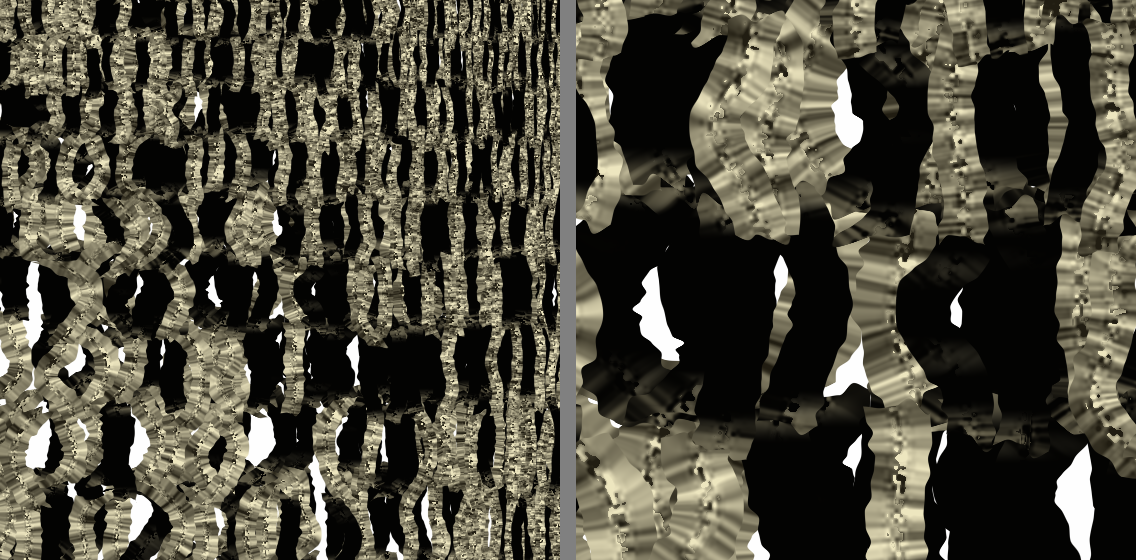
Left: the whole. Right: its middle third, enlarged.
A Shadertoy shader for this pattern:

```glsl
const vec3 INK = vec3(0.012, 0.011, 0.006);
const vec3 UMBER = vec3(0.13, 0.115, 0.07);
const vec3 CREAM = vec3(0.93, 0.90, 0.75);
const float ROW_HEIGHT = 0.155;

float hash(vec2 p) {
    vec3 q = fract(p.xyx * vec3(0.1031, 0.1030, 0.0973));
    q += dot(q, q.yzx + 33.33);
    return fract((q.x + q.y) * q.z);
}

float noise(vec2 p) {
    vec2 i = floor(p), f = fract(p);
    f = f * f * (3.0 - 2.0 * f);
    return mix(mix(hash(i), hash(i + vec2(1, 0)), f.x),
               mix(hash(i + vec2(0, 1)), hash(i + vec2(1, 1)), f.x), f.y);
}

// One-dimensional noise, independent for each seed
float stripes(float x, float seed) {
    float i = floor(x), f = fract(x);
    return mix(hash(vec2(i, seed)), hash(vec2(i + 1.0, seed)), f * f * (3.0 - 2.0 * f));
}

// Small features toward the right and the top
float crowding(vec2 p) {
    return smoothstep(0.25, 0.95, 0.75 * p.x * p.x + 0.85 * p.y);
}

// Cream pleats on both sides of a grainy seam
float pleatTone(float along, float across, float width, float seed) {
    float grain = noise(vec2(across, along) / 0.0028 + seed);
    float side = step(0.0, across + (grain - 0.5) * 0.014);
    float pitch = mix(0.0045, 0.009, smoothstep(0.015, 0.06, width));
    float broad = stripes(along / pitch, seed + 17.0 * side);
    float fine = stripes(along / (0.36 * pitch), seed + 5.0 + 23.0 * side);
    float tone = 0.5 + 1.15 * (0.62 * broad + 0.38 * fine - 0.5);
    float seam = exp(-across * across / 0.00004);
    return tone + 0.9 * (grain - 0.5) * seam + 0.08 * (side - 0.5);
}

// One bent strip; local.x in column widths, local.y in row heights
vec4 ribbon(vec2 local, vec2 cell, float halfWidth, float bendSize, float darkChance,
            float seed, float pixel) {
    float s = local.y;
    float bend = bendSize * (2.0 * hash(vec2(seed, 1.7)) - 1.0);
    float waveSize = 0.22 * hash(vec2(seed, 2.3));
    float waveRate = mix(5.0, 10.0, hash(vec2(seed, 3.1)));
    float phase = s * waveRate + 6.283 * hash(vec2(seed, 4.9));

    // Centre line, its slope and the coordinates that follow it
    float center = bend * (4.0 * s * s - 0.5) + waveSize * sin(phase);
    float slope = (8.0 * bend * s + waveSize * waveRate * cos(phase)) * cell.x / cell.y;
    float stretch = 1.0 + slope * slope;
    float offset = (local.x - center) * cell.x;
    float across = offset / sqrt(stretch);
    float along = s * cell.y + slope * offset / stretch;

    // Uneven outline with frayed ends
    float fray = stripes(along / 0.008, seed + 41.0 + 9.0 * step(0.0, across));
    float sideDist = abs(across) - halfWidth * cell.x * (0.85 + 0.3 * fray);
    float fringe = stripes(across / 0.009, seed + 67.0);
    float endDist = (abs(s) - 0.54 - 0.10 * fringe) * cell.y;
    float dist = max(sideDist, endDist);
    if (dist > pixel) return vec4(0.0);

    // Light falls off toward the ends and on steep bends
    float turned = max(smoothstep(0.40, 0.56, abs(s)), smoothstep(0.55, 1.1, abs(slope)));
    float tone = pleatTone(along, across, cell.x, seed);
    tone += 0.16 * (hash(vec2(seed, 6.1)) - 0.5);
    vec3 color;
    if (hash(vec2(seed, 7.7)) < darkChance) {
        vec3 brown = mix(UMBER, CREAM, clamp(0.42 * tone, 0.0, 1.0));
        color = mix(INK, brown, turned * smoothstep(0.15, 0.65, tone));
    } else {
        color = mix(UMBER, CREAM, clamp(tone * mix(1.0, 0.72, turned), 0.0, 1.0));
    }
    return vec4(color, smoothstep(pixel, -pixel, dist));
}

void mainImage(out vec4 fragColor, in vec2 fragCoord) {
    vec2 p = fragCoord / iResolution.xy;
    float pixel = 0.7 / iResolution.y;
    float crowd = crowding(p);
    vec3 color = vec3(0.995);

    // Rows shrink upward, columns shrink to the right
    float rowPos = (p.y + 0.35 * p.y * p.y * p.y) / ROW_HEIGHT;
    float rowHeight = ROW_HEIGHT / (1.0 + 1.05 * p.y * p.y);

    for (int k = 0; k < 3; k++) {
        float layer = float(k);
        float v = rowPos + 0.13 * layer;
        float halfWidth = k == 0 ? mix(0.38, 0.78, crowd) : mix(0.36, 0.40, crowd);
        for (int j = -1; j <= 1; j++) {
            float row = floor(v) + float(j);
            float base = mix(0.062, 0.028, smoothstep(1.0, 7.5, row));
            float u = (p.x + 0.5 * pow(p.x, 4.0)) / base + 0.37 * layer;
            float columnWidth = base / (1.0 + 2.0 * p.x * p.x * p.x);
            for (int i = -2; i <= 2; i++) {
                vec2 id = vec2(floor(u) + float(i), row);
                float seed = floor(900.0 * hash(id + 31.0 * layer + 11.0));
                if (hash(id + 57.0 * layer + 3.0) > 1.0 - 0.32 * layer) continue;
                vec2 jitter = vec2(hash(vec2(seed, 8.2)), hash(vec2(seed, 9.4))) - 0.5;
                vec2 local = vec2(u, v) - id - 0.5 - jitter * vec2(0.6, 0.2);
                vec4 strip = ribbon(local, vec2(columnWidth, rowHeight), halfWidth,
                                    mix(0.85, 0.45, crowd), 0.64 - 0.22 * layer, seed, pixel);
                color = mix(color, strip.rgb, strip.a);
            }
        }
    }
    fragColor = vec4(color, 1.0);
}
```
